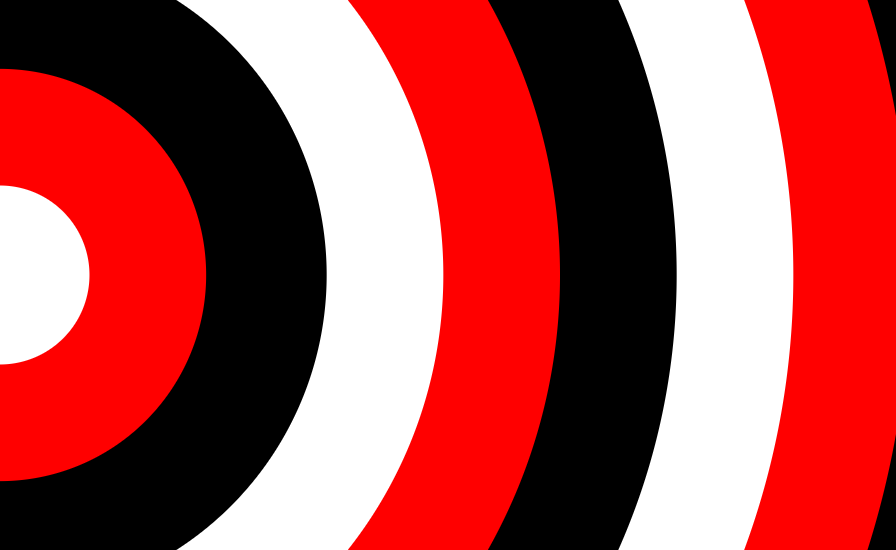
A Shadertoy shader for this background:

```glsl
// Concentric white, red and black rings spreading from the middle of the left edge.

// Lengths are fractions of the canvas width.
const vec2 CENTER = vec2(0.0, 0.5);        // fraction of each canvas side
const float CORE_RADIUS = 80.0 / 768.0;
const float RING_WIDTH = 100.0 / 768.0;
const float INNER_INSET = 3.3 / 768.0;     // the two innermost discs are slightly smaller
const int INSET_DISCS = 2;
const int DISC_COUNT = 16;

const vec3 WHITE = vec3(1.0);
const vec3 RED = vec3(1.0, 0.0, 0.0);
const vec3 BLACK = vec3(0.0);

// Colours repeat every three rings, counted outwards from the core.
vec3 ringColor(int index) {
    int phase = index % 3;
    return phase == 0 ? WHITE : (phase == 1 ? RED : BLACK);
}

float discRadius(int index) {
    float inset = index < INSET_DISCS ? INNER_INSET : 0.0;
    return CORE_RADIUS + float(index) * RING_WIDTH - inset;
}

void mainImage(out vec4 fragColor, in vec2 fragCoord) {
    float pixel = 1.0 / iResolution.x;
    float dist = length(fragCoord - CENTER * iResolution.xy) * pixel;

    // Paint discs from the largest to the smallest with one-pixel soft edges.
    vec3 color = ringColor(DISC_COUNT);
    for (int i = DISC_COUNT - 1; i >= 0; i--) {
        float coverage = clamp((discRadius(i) - dist) / pixel + 0.5, 0.0, 1.0);
        color = mix(color, ringColor(i), coverage);
    }
    fragColor = vec4(color, 1.0);
}
```
